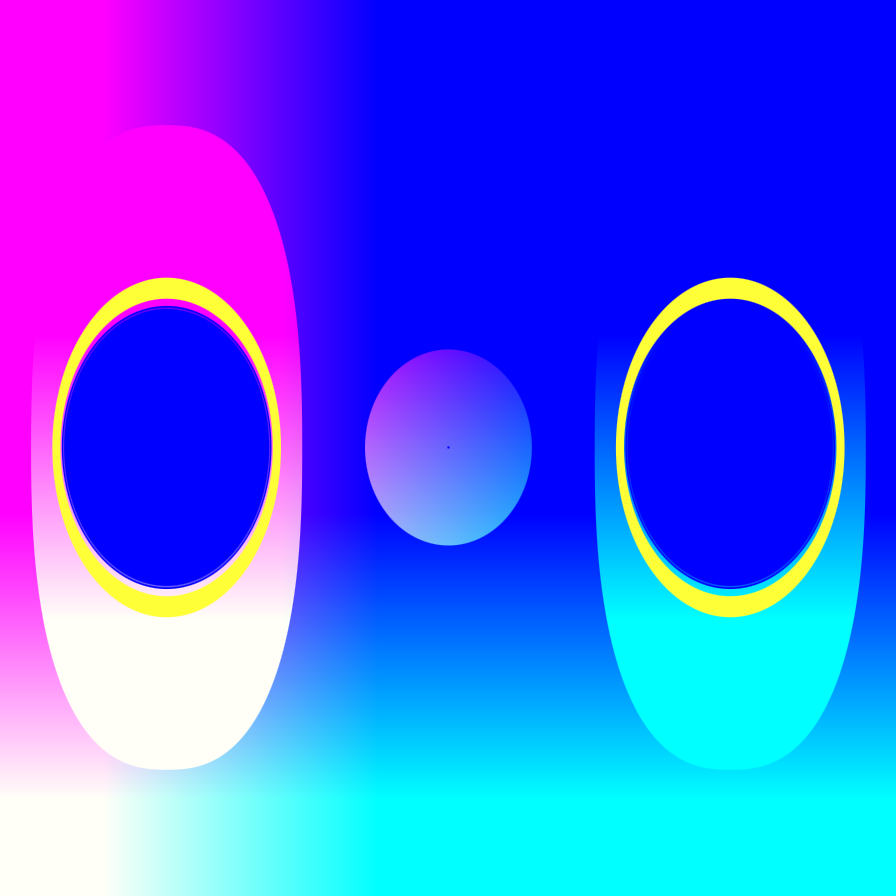
A Shadertoy shader for this background:

```glsl
// Draws two tall oval eyes and a central lens over a magenta, blue, cyan and white gradient.

#define CENTRE       vec2(0.5005, 0.5006)
#define EYE_OFFSET   0.3145
#define EYE_RADII    vec2(0.1513, 0.3597)
#define EYE_POWER    2.5
#define RING_OUTER   vec2(0.1276, 0.1895)
#define RING_INNER   vec2(0.1185, 0.1660)
#define PUPIL_RADII  vec2(0.1170, 0.1580)
#define LENS_RADII   vec2(0.0931, 0.1094)
#define DOT_RADIUS   0.0012
#define LENS_SHIFT   0.2
#define RAMP_START   vec2(0.115, 0.108)
#define RAMP_END     vec2(0.423, 0.427)

const vec3 BLUE = vec3(0.0, 0.0, 1.0);
const vec3 YELLOW = vec3(1.0, 1.0, 0.22);

// Red fades from the left, green fades from the bottom
vec3 rampColour(vec2 uv) {
    vec2 redGreen = clamp((RAMP_END - uv) / (RAMP_END - RAMP_START), 0.0, 1.0);
    return vec3(redGreen, 1.0 - 0.03 * redGreen.x * redGreen.y);
}

// Antialiased coverage of a superellipse; a power of 2 gives an ellipse
float ovalMask(vec2 p, vec2 radii, float power) {
    vec2 q = pow(abs(p) / radii, vec2(power));
    float edge = pow(q.x + q.y, 1.0 / power) - 1.0;
    return clamp(0.5 - edge / max(fwidth(edge), 1e-5), 0.0, 1.0);
}

void mainImage(out vec4 fragColor, in vec2 fragCoord) {
    vec2 uv = fragCoord / iResolution.xy;
    vec2 p = uv - CENTRE;
    vec2 eye = vec2(abs(p.x) - EYE_OFFSET, p.y);

    // Eyes and lens both show the shifted gradient
    vec3 shifted = rampColour(uv - LENS_SHIFT);
    float eyeMask = ovalMask(eye, EYE_RADII, EYE_POWER);
    float lensMask = ovalMask(p, LENS_RADII, 2.0);
    vec3 colour = mix(rampColour(uv), shifted, max(eyeMask, lensMask));

    // Yellow crescents around each pupil
    colour = mix(colour, YELLOW, ovalMask(eye, RING_OUTER, 2.0));
    colour = mix(colour, shifted, ovalMask(eye, RING_INNER, 2.0));

    // Pupils with a faint hairline inside the rim
    colour = mix(colour, BLUE, ovalMask(eye, PUPIL_RADII, 2.0));
    float hairline = ovalMask(eye, PUPIL_RADII * 0.988, 2.0)
                   - ovalMask(eye, PUPIL_RADII * 0.978, 2.0);
    colour = mix(colour, shifted, 0.4 * hairline);

    // Tiny dot in the middle of the lens
    colour = mix(colour, BLUE, ovalMask(p, vec2(DOT_RADIUS), 2.0));

    fragColor = vec4(colour, 1.0);
}
```
